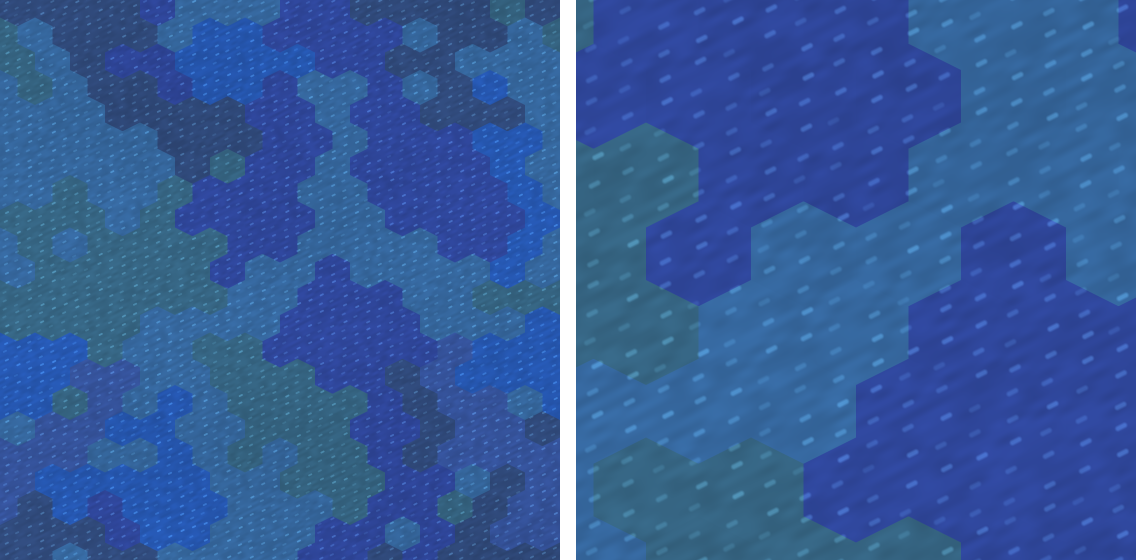
Left, the full canvas; right, a detail of the centre.
This pattern is drawn by a Shadertoy shader. Its source:

```glsl
// Hexagonal camouflage in blues with a woven, glinting surface.
// Wrapping random walks paint clusters of hexagons over a base colour;
// stretched noise and a sheared lattice of short dashes give the texture.

#define COLUMNS 16.0        // hexagons across the canvas
#define ROWS 22.0           // rows before the walks wrap (even)
#define ROW_PITCH 0.046875  // distance between rows
#define WALKS 36            // painted clusters
#define STEPS 15            // moves per cluster
#define SEED 7.0
#define PLATE_SHADE 0.07    // faint tone change between areas
#define WEAVE 0.13          // strength of the fine streaks
#define GLINT 1.0           // strength of the dashes
#define GLINT_GRID vec2(48.0, 64.0)

const vec3 BASE   = vec3(0.205, 0.395, 0.605);
const vec3 INDIGO = vec3(0.180, 0.270, 0.595);
const vec3 VIOLET = vec3(0.205, 0.320, 0.600);
const vec3 TEAL   = vec3(0.205, 0.385, 0.500);
const vec3 BRIGHT = vec3(0.145, 0.335, 0.680);
const vec3 NAVY   = vec3(0.185, 0.285, 0.475);

const vec3 PAINT[12] = vec3[12](INDIGO, TEAL, NAVY, INDIGO, BRIGHT, TEAL,
                                VIOLET, INDIGO, TEAL, NAVY, BRIGHT, INDIGO);

float hash(vec2 p) {
    vec3 q = fract(vec3(p.xyx) * 0.1031);
    q += dot(q, q.yzx + 33.33);
    return fract((q.x + q.y) * q.z);
}

float noise(vec2 p) {
    vec2 i = floor(p), f = fract(p);
    f = f * f * (3.0 - 2.0 * f);
    return mix(mix(hash(i), hash(i + vec2(1, 0)), f.x),
               mix(hash(i + vec2(0, 1)), hash(i + vec2(1, 1)), f.x), f.y);
}

// Nearest hexagon in doubled coordinates, where x + y is always even.
vec2 hexCell(vec2 p) {
    p *= vec2(2.0 * COLUMNS, 1.0 / ROW_PITCH);
    vec2 a = 2.0 * floor(p * 0.5 + 0.5);
    vec2 b = 2.0 * floor(p * 0.5) + 1.0;
    vec2 da = (p - a) * vec2(1.0, 1.732);
    vec2 db = (p - b) * vec2(1.0, 1.732);
    return dot(da, da) < dot(db, db) ? a : b;
}

vec2 wrapCell(vec2 c) { return mod(c, vec2(2.0 * COLUMNS, ROWS)); }

float cellId(vec2 c) {
    c = wrapCell(c);
    return floor(c.x + 2.0 * COLUMNS * c.y + 0.5);
}

// Last walk to visit each of four cells, or -1 where none did.
vec4 paintLayer(vec4 ids) {
    vec4 layer = vec4(-1.0);
    for (int i = 0; i < WALKS; i++) {
        float walk = float(i) + SEED;
        vec2 c = floor(fract(walk * vec2(0.7549, 0.5698)) * vec2(2.0 * COLUMNS, ROWS));
        c.x += mod(c.x + c.y, 2.0);
        for (int s = 0; s < STEPS; s++) {
            layer = mix(layer, vec4(float(i)), equal(ids, vec4(cellId(c))));
            float turn = floor(6.0 * hash(vec2(walk * 3.7, float(s) + 11.0)));
            float side = mod(turn, 2.0) * 2.0 - 1.0;
            float lift = floor(turn * 0.5) - 1.0;
            c = wrapCell(c + vec2(side * (2.0 - abs(lift)), lift));
        }
    }
    return layer;
}

// Short rising dashes on a sheared, slightly jittered lattice.
float glints(vec2 p, float pixel) {
    vec2 g = vec2(p.x, p.y - 0.375 * p.x) * GLINT_GRID;
    vec2 cell = floor(g);
    float pick = hash(cell + 5.0);
    vec2 jitter = vec2(pick, hash(cell + 91.0)) - 0.5;
    vec2 d = (fract(g) - 0.5 - 0.3 * jitter) / GLINT_GRID;
    d.y += 0.375 * d.x;
    vec2 along = vec2(0.89, 0.45);
    d -= along * clamp(dot(d, along), -0.0022, 0.0022);
    float soft = max(pixel, 0.0014);
    return (1.0 - smoothstep(0.0004, 0.0010 + soft, length(d))) * mix(0.35, 1.0, pick);
}

void mainImage(out vec4 fragColor, in vec2 fragCoord) {
    float pixel = 1.0 / iResolution.y;
    vec2 p = fragCoord * pixel;

    // Four samples per pixel smooth the hexagon edges.
    vec2 cells[4];
    vec4 ids;
    for (int k = 0; k < 4; k++) {
        vec2 offset = vec2(float(k % 2), float(k / 2)) * 0.5 - 0.25;
        cells[k] = hexCell(p + offset * pixel);
        ids[k] = cellId(cells[k]);
    }
    vec4 layer = paintLayer(ids);
    vec3 col = vec3(0.0);
    for (int k = 0; k < 4; k++) {
        vec3 tone = layer[k] < 0.0 ? BASE : PAINT[int(layer[k]) % 12];
        float plate = noise(cells[k] * vec2(0.11, 0.23) + 40.0) - 0.5;
        col += 0.25 * tone * (1.0 + PLATE_SHADE * plate);
    }

    // Fine streaks rising to the right, then the glints.
    vec2 q = vec2(0.89 * p.x + 0.45 * p.y, 0.89 * p.y - 0.45 * p.x);
    float streak = noise(q * vec2(75.0, 210.0) + 200.0) - 0.5;
    col *= 1.0 + WEAVE * streak;
    col += GLINT * vec3(0.10, 0.17, 0.19) * glints(p, pixel);
    fragColor = vec4(col, 1.0);
}
```
